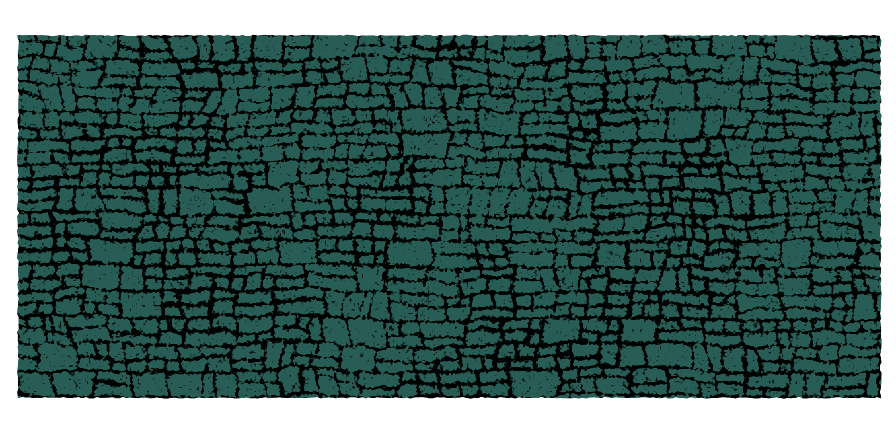
Give the GLSL for this texture, as a WebGL 1 fragment shader.

```glsl
precision highp float;
// Dry stone wall in stippled teal and black ink, framed by a white margin.

#define CELL vec2(0.086, 0.058)
#define TALL_SHARE 0.22
#define SPLIT_SHARE 0.55
#define CORNER 0.009
#define JOINT 0.0031
#define EDGE_FADE 0.0038
#define GRAIN_SCALE 230.0
#define GRAIN_GAIN 2.7
#define TEAL vec3(0.158, 0.365, 0.333)
#define INK vec3(0.004, 0.012, 0.011)
#define WALL_MIN vec2(0.040, 0.112)
#define WALL_MAX vec2(1.966, 0.921)

uniform vec2 u_resolution;

float hash(vec2 p) {
  vec3 q = fract(vec3(p.xyx) * 0.1031);
  q += dot(q, q.yzx + 33.33);
  return fract((q.x + q.y) * q.z);
}

float noise(vec2 p) {
  vec2 i = floor(p);
  vec2 f = fract(p);
  f = f * f * (3.0 - 2.0 * f);
  float low = mix(hash(i), hash(i + vec2(1.0, 0.0)), f.x);
  float high = mix(hash(i + vec2(0.0, 1.0)), hash(i + 1.0), f.x);
  return mix(low, high, f.y);
}

vec2 wobble(vec2 p) {
  return vec2(noise(p), noise(p + vec2(47.0, 83.0))) - 0.5;
}

// Slanted, jittered upright joint between two cells of a course
float seam(float col, float row, float v) {
  vec2 id = vec2(col, row);
  return col + 0.5 * (hash(id + 5.0) - 0.5)
       + 0.3 * (hash(id + 71.0) - 0.5) * (v - 0.5);
}

// Distance inward from the rounded outline of the stone around p
float stoneDepth(vec2 p) {
  vec2 g = p / CELL;
  float row = floor(g.y);
  float v = g.y - row;
  g.x += 7.3 * hash(vec2(row, 3.0));
  float col = floor(g.x);
  if (g.x < seam(col, row, v)) col -= 1.0;
  else if (g.x > seam(col + 1.0, row, v)) col += 1.0;

  float left = seam(col, row, v);
  float right = seam(col + 1.0, row, v);
  float low = 0.0;
  float high = 1.0;
  vec2 id = vec2(col, row);

  // Most cells hold two layers, and many layers hold two stones
  if (hash(id + 11.0) > TALL_SHARE) {
    float bed = mix(0.36, 0.64, hash(id + 23.0));
    bed += 0.2 * (hash(id + 29.0) - 0.5) * (g.x - col - 0.5);
    if (v > bed) {
      low = bed;
      id += vec2(57.0, 91.0);
    } else {
      high = bed;
    }
  }
  if (hash(id + 37.0) < SPLIT_SHARE) {
    float cut = mix(left, right, mix(0.33, 0.67, hash(id + 41.0)));
    cut += 0.3 * (hash(id + 53.0) - 0.5) * (v - 0.5);
    if (g.x > cut) left = cut;
    else right = cut;
  }

  vec2 d = min(vec2(g.x - left, v - low), vec2(right - g.x, high - v)) * CELL;
  return CORNER - length(max(CORNER - d, 0.0));
}

void main() {
  vec2 p = gl_FragCoord.xy / u_resolution * vec2(2.0, 1.0);
  float pixel = 1.0 / u_resolution.y;

  // Uneven courses and rough outlines
  vec2 q = p + 0.022 * wobble(p * 6.0) + 0.011 * wobble(p * 26.0)
         + 0.004 * wobble(p * 90.0);
  float depth = stoneDepth(q);

  // Joints vary in width; stipple eats into the stone faces
  float wear = noise(p * 9.0 + 19.0);
  float joint = JOINT * mix(0.45, 1.5, wear);
  float grain = 0.7 * noise(p * GRAIN_SCALE)
              + 0.3 * noise(p * GRAIN_SCALE * 0.45 + 31.0);
  float face = min((depth - joint) / EDGE_FADE, 1.0);
  face += GRAIN_GAIN * (grain - 0.5) - 0.3 * (noise(p * 30.0) - 0.5);
  float lit = smoothstep(-0.3, 0.5, face);
  vec3 wall = mix(INK, TEAL, lit);

  // Slightly ragged border of the wall
  vec2 inset = min(p - WALL_MIN, WALL_MAX - p);
  float border = min(inset.x, inset.y) + 0.004 * (noise(p * 120.0) - 0.5);
  float cover = smoothstep(-0.5 * pixel, 0.5 * pixel, border);
  gl_FragColor = vec4(mix(vec3(1.0), wall, cover), 1.0);
}
```
